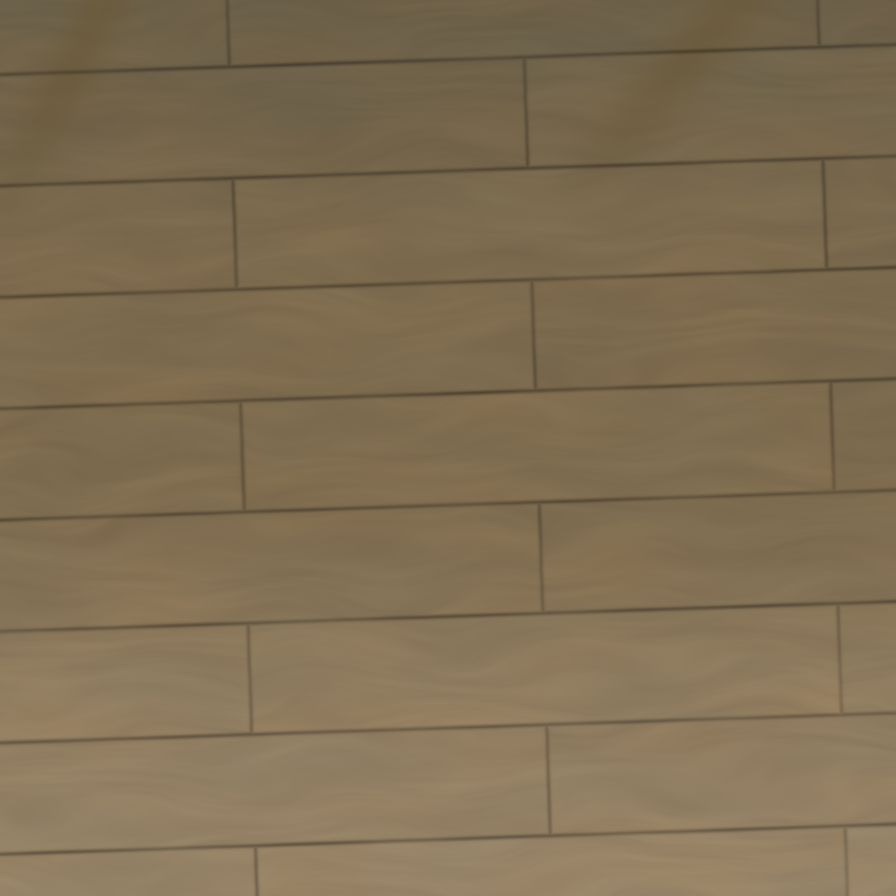
Give the GLSL for this texture, as a WebGL 2 fragment shader.

```glsl
#version 300 es
// Slightly tilted wood-look plank floor in half-offset rows, with soft grain and dim streaks.
precision highp float;

uniform vec2 u_resolution;
out vec4 fragColor;

#define TILT 0.0335
#define PLANK vec2(0.659, 0.1243)
#define ORIGIN vec2(0.287, 0.9167)
#define SEAM_WIDTH 0.0025
#define SEAM_DEPTH 0.27
#define JOINT_DEPTH 0.20
#define GRAIN 0.055
#define PLANK_VARIATION 0.03
#define TOP_COLOR vec3(0.430, 0.382, 0.288)
#define MIDDLE_COLOR vec3(0.492, 0.419, 0.306)
#define BOTTOM_COLOR vec3(0.590, 0.512, 0.400)
#define STREAK_COLOR vec3(0.420, 0.350, 0.225)

float hash(vec2 p) {
    vec3 q = fract(p.xyx * vec3(0.1031, 0.1030, 0.0973));
    q += dot(q, q.yzx + 33.33);
    return fract((q.x + q.y) * q.z);
}

vec2 gradient(vec2 cell) {
    float angle = 6.2832 * hash(cell);
    return vec2(cos(angle), sin(angle));
}

float gradientNoise(vec2 p) {
    vec2 i = floor(p), f = fract(p);
    vec2 w = f * f * f * (f * (f * 6.0 - 15.0) + 10.0);
    vec2 e = vec2(0.0, 1.0);
    float low = mix(dot(gradient(i), f), dot(gradient(i + e.yx), f - e.yx), w.x);
    float high = mix(dot(gradient(i + e), f - e), dot(gradient(i + e.yy), f - e.yy), w.x);
    return mix(low, high, w.y);
}

float fbm(vec2 p) {
    float sum = 0.0, amplitude = 0.6;
    for (int octave = 0; octave < 4; octave++) {
        sum += amplitude * gradientNoise(p);
        p = p * 2.03 + 17.3;
        amplitude *= 0.5;
    }
    return sum;
}

// Blurred line coverage from a distance to its centre
float seam(float distanceToSeam, float width) {
    float d = distanceToSeam / width;
    return exp(-d * d);
}

// Diagonal band through an anchor, fading out along its travel
float streak(vec2 p, vec2 anchor, vec2 along, float width) {
    vec2 d = normalize(along), q = p - anchor;
    float across = dot(q, vec2(-d.y, d.x)) / width;
    return exp(-across * across) * (1.0 - smoothstep(0.08, 0.34, dot(q, d)));
}

void main() {
    vec2 uv = gl_FragCoord.xy / u_resolution;
    vec2 floorPos = vec2(uv.x + TILT * uv.y, uv.y - TILT * uv.x);

    // Running bond: every other row shifts by half a plank
    vec2 cell = (floorPos - ORIGIN) / PLANK;
    float row = floor(cell.y);
    cell.x -= 0.5 * mod(row, 2.0);
    vec2 id = vec2(floor(cell.x), row);
    vec2 local = fract(cell);
    vec2 edge = min(local, 1.0 - local) * PLANK;

    // Light falls off from the bottom to the top
    vec3 color = mix(BOTTOM_COLOR, MIDDLE_COLOR, smoothstep(0.04, 0.52, uv.y));
    color = mix(color, TOP_COLOR, smoothstep(0.66, 1.0, uv.y));

    // Wavy grain stretched along each plank
    vec2 seed = 40.0 * vec2(hash(id + 31.0), hash(id + 57.0));
    vec2 grainPos = floorPos * vec2(5.0, 36.0) + seed;
    float bend = gradientNoise(floorPos * vec2(6.0, 14.0) + seed.yx);
    grainPos.y += 1.5 * bend;
    float broad = fbm(grainPos);
    float fine = fbm(grainPos * vec2(2.2, 3.2) + 9.0);
    float figure = sin(6.2832 * (bend * 3.0 + floorPos.y * 42.0 + seed.x));
    float figureMask = smoothstep(0.05, 0.4, gradientNoise(floorPos * vec2(5.0, 9.0) + seed));
    color *= 1.0 + GRAIN * (1.7 * broad + 0.45 * fine) + 0.009 * figure * figureMask;

    // Plank tone and warm patches
    color *= 1.0 + PLANK_VARIATION * (hash(id + 11.0) - 0.5);
    float warmth = gradientNoise(floorPos * vec2(5.0, 17.0) + seed + 23.0);
    color *= 1.0 + 0.04 * warmth * vec3(1.0, 0.1, -0.6);

    // Dim diagonal streaks near the top
    float dim = streak(uv, vec2(0.825, 1.0), vec2(-0.88, -1.0), 0.032);
    dim = max(dim, streak(uv, vec2(0.118, 1.0), vec2(-0.50, -1.0), 0.028));
    color = mix(color, STREAK_COLOR, 0.65 * dim);

    // Long seams are darker than the butt joints, with uneven wear
    float wear = 1.0 + 0.5 * gradientNoise(floorPos * 8.0);
    float lines = max(SEAM_DEPTH * seam(edge.y, SEAM_WIDTH), JOINT_DEPTH * seam(edge.x, SEAM_WIDTH));
    color *= 1.0 - lines * wear;

    fragColor = vec4(color, 1.0);
}
```
